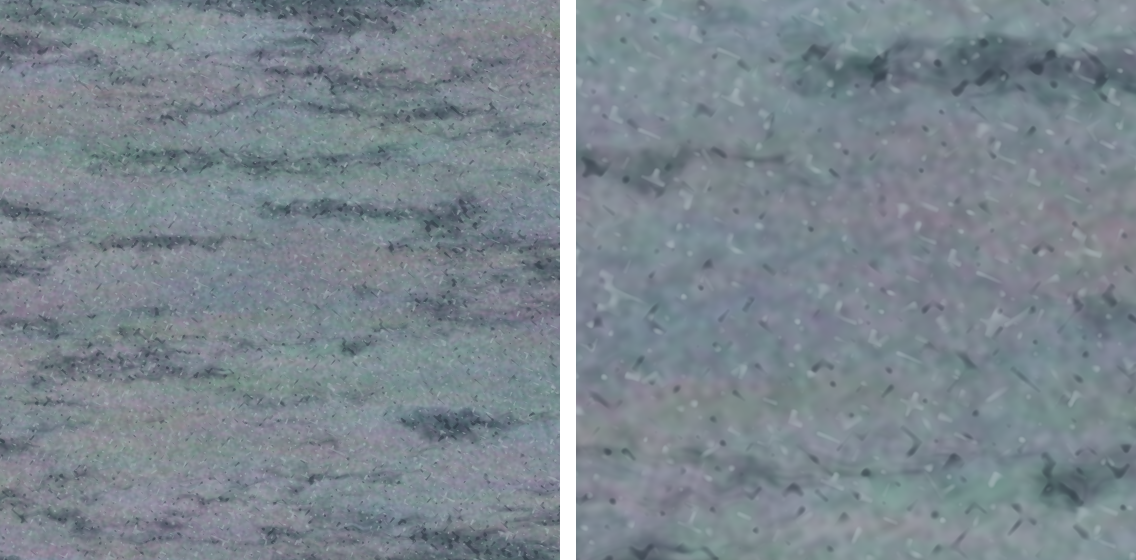
Left, the full canvas; right, a detail of the centre.
This texture is drawn by a WebGL 2 fragment shader. Its source:

```glsl
#version 300 es
precision highp float;

uniform vec2 u_resolution;
out vec4 fragColor;

const vec3 BASE = vec3(0.500, 0.540, 0.570);
const vec3 ROSE_AXIS = vec3(0.15, -0.05, 0.02);
const vec3 GREEN_AXIS = vec3(0.01, 0.04, -0.10);
const vec3 SHADOW = vec3(0.19, 0.24, 0.29);
const vec3 GLINT = vec3(0.70, 0.75, 0.77);

float hash(vec2 p) {
    return fract(sin(dot(p, vec2(127.1, 311.7))) * 43758.5453);
}

float valueNoise(vec2 p) {
    vec2 cell = floor(p);
    vec2 f = fract(p);
    f = f * f * (3.0 - 2.0 * f);
    float bottom = mix(hash(cell), hash(cell + vec2(1.0, 0.0)), f.x);
    float top = mix(hash(cell + vec2(0.0, 1.0)), hash(cell + vec2(1.0)), f.x);
    return mix(bottom, top, f.y);
}

float fbm(vec2 p, float gain) {
    float sum = 0.0;
    float total = 0.0;
    float amplitude = 1.0;
    for (int i = 0; i < 4; i++) {
        sum += amplitude * valueNoise(p);
        total += amplitude;
        amplitude *= gain;
        p = p * 2.03 + vec2(17.3, 9.1);
    }
    return sum / total;
}

vec2 rotate(vec2 p, float angle) {
    float c = cos(angle);
    float s = sin(angle);
    return vec2(c * p.x - s * p.y, s * p.x + c * p.y);
}

// Irregular soft flecks: the peaks of a turned noise field
float flecks(vec2 uv, float cells, float angle, float threshold) {
    float n = valueNoise(rotate(uv, angle) * cells + cells);
    return smoothstep(threshold, threshold + 0.25, n);
}

void main() {
    vec2 uv = gl_FragCoord.xy / u_resolution;

    // Slight bending and ragged displacement of the horizontal bands
    vec2 bend = vec2(valueNoise(uv * vec2(7.0, 19.0)), valueNoise(uv * vec2(5.0, 7.0) + 40.0));
    vec2 ragged = vec2(valueNoise(rotate(uv, 0.6) * 62.0), valueNoise(rotate(uv, 0.9) * 55.0 + 90.0));
    vec2 p = uv + (bend - 0.5) * vec2(0.05, 0.012) + (ragged - 0.5) * vec2(0.022, 0.012);

    // Broad light bands and broken darker streaks, densest along the top
    float band = fbm(p * vec2(2.0, 9.0) + 5.0, 0.5);
    float streak = fbm(p * vec2(3.6, 21.0) + 61.0, 0.6);
    float clump = fbm(p * vec2(19.0, 40.0) + 37.0, 0.65);
    float topEdge = smoothstep(0.88, 0.97, uv.y);
    float shade = smoothstep(0.46, 0.88, streak + 0.55 * (clump - 0.5) + 0.10 * topEdge);

    // Rose, teal and green drifts
    float rose = fbm(p * vec2(3.0, 15.0) + 113.0, 0.75) - 0.5;
    float green = fbm(p * vec2(4.0, 17.0) + 171.0, 0.75) - 0.5;
    vec3 color = BASE + rose * ROSE_AXIS + green * GREEN_AXIS;
    color += 0.15 * (band - 0.5);
    color = mix(color, SHADOW, 0.60 * shade);

    // Fine grain on turned grids, with slight colour variation
    float coarseGrain = valueNoise(rotate(uv, 0.5) * vec2(85.0, 105.0) + 23.0) - 0.5;
    float fineGrain = valueNoise(rotate(uv, 1.1) * 190.0 + 79.0) - 0.5;
    float hueGrain = valueNoise(rotate(uv, 0.8) * 95.0 + 211.0) - 0.5;
    color += 0.05 * coarseGrain + 0.07 * fineGrain;
    color += hueGrain * vec3(0.04, -0.02, 0.02);

    // Dark flecks gather in the streaks; pale glints are scattered evenly
    float darkFlecks = flecks(uv, 145.0, 0.7, 0.80 - 0.22 * shade);
    float paleGlints = max(flecks(uv, 160.0, 0.4, 0.77), flecks(uv, 125.0, 1.0, 0.82));
    color = mix(color, SHADOW * 0.8, 0.50 * darkFlecks);
    color = mix(color, GLINT, 0.55 * paleGlints);

    fragColor = vec4(clamp(color, 0.0, 1.0), 1.0);
}
```
